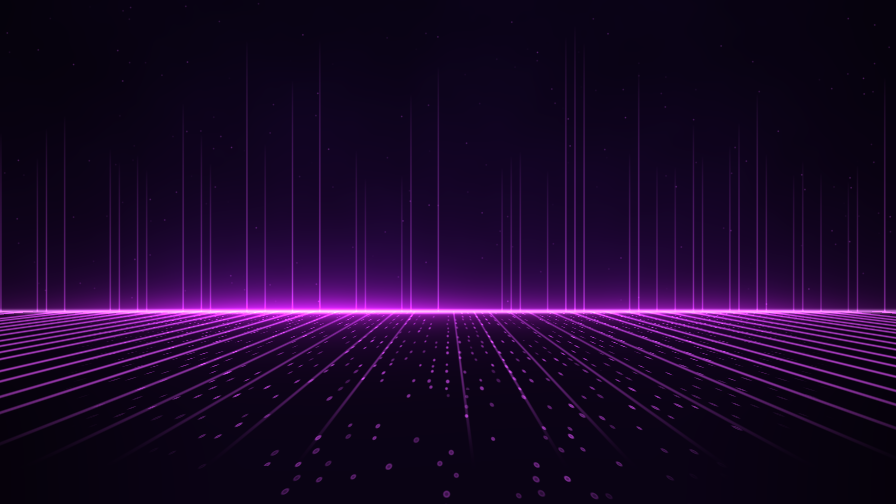
Reproduce this background procedurally as a WebGL 1 fragment shader.

```glsl
precision highp float;
// A neon horizon: thin light beams rise into a hazy violet sky, above a floor
// of converging rays and scattered dots. The floor uses polar-like perspective
// coordinates (slope, log depth) around a vanishing point behind the horizon.

uniform vec2 u_resolution;

const float HORIZON = 0.382;
const float VANISH_Y = 0.468;
const vec3 MAGENTA = vec3(0.78, 0.12, 0.78);
const vec3 ORCHID = vec3(0.66, 0.24, 0.72);

float hash(vec2 p) {
  vec3 q = fract(vec3(p.xyx) * 0.1031);
  q += dot(q, q.yzx + 33.33);
  return fract((q.x + q.y) * q.z);
}

float noise(vec2 p) {
  vec2 cell = floor(p), f = fract(p);
  f = f * f * (3.0 - 2.0 * f);
  return mix(mix(hash(cell), hash(cell + vec2(1.0, 0.0)), f.x),
             mix(hash(cell + vec2(0.0, 1.0)), hash(cell + 1.0), f.x), f.y);
}

float haze(vec2 p) {
  float sum = 0.0, weight = 0.5;
  for (int i = 0; i < 4; i++) {
    sum += weight * noise(p);
    p = p * 2.03 + 7.1;
    weight *= 0.5;
  }
  return sum;
}

// Antialiased coverage of a shape with the given half width
float cover(float dist, float halfWidth, float px) {
  return 1.0 - smoothstep(halfWidth - px, halfWidth + px, dist);
}

float bell(float x, float center, float width) {
  float t = (x - center) / width;
  return exp(-t * t);
}

// Vertical beams on a fine column grid, each with its own height
float beams(vec2 p, float px) {
  float column = p.x / 0.01808 + 0.4;
  float id = floor(column);
  float present = step(0.61, hash(vec2(id, 3.0)));
  float h = hash(vec2(id, 19.0));
  float top = 0.64 + 0.32 * h * h;
  float rise = clamp((p.y - HORIZON) / (top - HORIZON), 0.0, 1.0);
  float dist = abs(fract(column) - 0.5) * 0.01808;
  return present * cover(dist, 0.0011, px) * pow(1.0 - rise, 0.7) * mix(0.55, 1.0, h);
}

float stars(vec2 p, float px) {
  vec2 grid = p * 36.0, id = floor(grid);
  vec2 center = 0.2 + 0.6 * vec2(hash(id + 5.0), hash(id + 41.0));
  float dist = length(fract(grid) - center) / 36.0;
  return step(0.86, hash(id)) * cover(dist, 0.0011, px) * hash(id + 73.0);
}

// Solid rays, dense at the sides and sparse in the middle
float rays(float slope, float depth, float px) {
  float lane = (slope - 0.1) / 0.45 + 0.5;
  float id = floor(lane);
  float outer = smoothstep(1.8, 3.2, abs(slope));
  float present = step(mix(0.4, 0.08, outer), hash(vec2(id + 50.0, 8.0)));
  float shift = 0.3 * (hash(vec2(id + 50.0, 27.0)) - 0.5);
  float dist = abs(fract(lane) - 0.5 - shift) * 0.45 * depth / sqrt(1.0 + slope * slope);
  float fade = 1.0 - smoothstep(0.17, 0.4, depth);
  return present * cover(dist, 0.0006 + 0.007 * depth, px) * fade * mix(0.55, 0.95, outer);
}

// Dots in radial columns; the nearest ones soften into small rings
float dots(float slope, float depth, float px) {
  vec2 size = vec2(0.15, 0.07);
  vec2 grid = vec2(slope, log(depth)) / size + vec2(0.5, 0.0);
  vec2 id = floor(grid) + 100.0;
  float near = smoothstep(0.1, 0.45, depth);
  vec2 jitter = vec2(hash(id + 11.0), hash(id + 57.0)) - 0.5;
  vec2 offset = (fract(grid) - 0.5 - jitter * vec2(0.15 + 0.45 * near, 0.4)) * size;
  float radius = depth * mix(0.010, 0.016, hash(id + 31.0));
  float dist = length(offset) * depth;
  float disc = cover(dist, radius, px);
  float ring = 1.0 - 0.45 * near * cover(dist, radius * 0.5, px);
  float present = step(mix(0.3, 0.62, near), hash(id));
  return present * disc * ring * mix(0.35, 1.0, hash(id + 83.0));
}

void main() {
  vec2 p = gl_FragCoord.xy / u_resolution.y;
  float px = 1.0 / u_resolution.y;
  float aspect = u_resolution.x / u_resolution.y;
  p.x *= 1.7778 / aspect;
  float side = abs(p.x - 0.8889);
  float above = p.y - HORIZON;
  float flare = bell(p.x, 0.62, 0.42) + 0.5 * bell(p.x, 1.36, 0.3);

  // Sky with haze, stars and beams
  vec3 sky = mix(vec3(0.085, 0.018, 0.165), vec3(0.04, 0.012, 0.09), smoothstep(0.0, 0.58, above));
  sky *= (1.0 - 0.45 * smoothstep(0.3, 0.95, side)) * (0.78 + 0.45 * haze(p * 5.0));
  sky += ORCHID * (0.75 * beams(p, px) + 0.5 * stars(p, px));

  // Floor with rays and dots
  float depth = max(VANISH_Y - p.y, 0.08);
  float slope = (p.x - 0.8889) / depth;
  vec3 ground = vec3(0.04, 0.01, 0.08) * (1.0 - 0.5 * smoothstep(0.4, 1.0, side));
  float dotFade = 1.0 - smoothstep(0.4, 0.82, side + 0.3 * smoothstep(0.25, 0.47, depth));
  ground += ORCHID * (rays(slope, depth, px) + 0.95 * dotFade * dots(slope, depth, px));

  vec3 color = mix(ground, sky, smoothstep(-px, px, above));

  // Glow hugging the horizon and its bright core
  float reach = above > 0.0 ? 1.0 : 0.55;
  float d = abs(above) / reach;
  color += MAGENTA * (0.08 + 0.75 * flare) * exp(-d / 0.024);
  color += vec3(0.24, 0.03, 0.3) * (0.15 + flare) * exp(-d / 0.085);
  color += vec3(1.0, 0.7, 1.0) * (0.5 + 0.5 * flare) * bell(above, 0.0, 0.0038);

  gl_FragColor = vec4(min(color, 1.0), 1.0);
}
```
